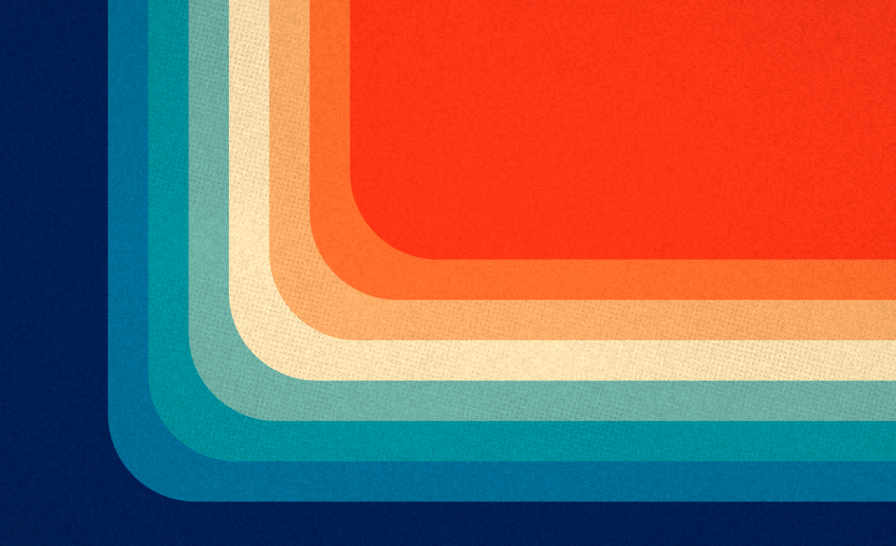
Give the GLSL for this background, as a WebGL 1 fragment shader.

```glsl
precision highp float;

uniform vec2 u_resolution;

const vec2 OUTER_CORNER = vec2(0.1976, 0.0812);
const float BAND_WIDTH = 0.0739;
const float CORNER_RADIUS = 0.161;

const vec3 NAVY = vec3(0.005, 0.115, 0.32);
const vec3 BLUE = vec3(0.0, 0.43, 0.59);
const vec3 TEAL = vec3(0.0, 0.56, 0.61);
const vec3 SAGE = vec3(0.43, 0.69, 0.64);
const vec3 CREAM = vec3(0.98, 0.88, 0.69);
const vec3 APRICOT = vec3(0.98, 0.67, 0.40);
const vec3 ORANGE = vec3(1.0, 0.42, 0.17);
const vec3 RED = vec3(0.99, 0.21, 0.085);

float hash(vec2 p) {
    vec3 q = fract(vec3(p.xyx) * 0.1031);
    q += dot(q, q.yzx + 33.33);
    return fract((q.x + q.y) * q.z);
}

float valueNoise(vec2 p) {
    vec2 cell = floor(p);
    vec2 f = fract(p);
    f = f * f * (3.0 - 2.0 * f);
    float low = mix(hash(cell), hash(cell + vec2(1.0, 0.0)), f.x);
    float high = mix(hash(cell + vec2(0.0, 1.0)), hash(cell + 1.0), f.x);
    return mix(low, high, f.y);
}

// Quadrant open to the upper right, negative inside
float roundedQuadrant(vec2 p, vec2 corner, float radius) {
    return length(min(p - corner - radius, 0.0)) - radius;
}

vec3 paintBand(vec3 base, vec3 color, vec2 p, float index, float edge) {
    vec2 corner = OUTER_CORNER + index * BAND_WIDTH;
    float d = roundedQuadrant(p, corner, CORNER_RADIUS);
    return mix(color, base, smoothstep(-edge, edge, d));
}

// Tilted print screen of small soft dots
float halftone(vec2 p, float pitch, float angle) {
    float c = cos(angle);
    float s = sin(angle);
    vec2 cell = fract(mat2(c, s, -s, c) * p / pitch) - 0.5;
    return 1.0 - smoothstep(0.12, 0.42, length(cell));
}

void main() {
    vec2 p = gl_FragCoord.xy / u_resolution.y;
    vec2 uv = gl_FragCoord.xy / u_resolution;
    float edge = 0.75 / u_resolution.y;

    // Nested bands, outermost first
    vec3 color = NAVY;
    color = paintBand(color, BLUE, p, 0.0, edge);
    color = paintBand(color, TEAL, p, 1.0, edge);
    color = paintBand(color, SAGE, p, 2.0, edge);
    color = paintBand(color, CREAM, p, 3.0, edge);
    color = paintBand(color, APRICOT, p, 4.0, edge);
    color = paintBand(color, ORANGE, p, 5.0, edge);
    color = paintBand(color, RED, p, 6.0, edge);

    // Worn ink dots, clearest on the pale bands
    float wear = valueNoise(p * 9.0) * smoothstep(0.3, 0.7, color.g);
    color *= 1.0 - 0.10 * wear * halftone(p, 0.0088, 0.25);

    // Paper grain and slow tonal drift
    float grain = hash(floor(p * 312.0)) - 0.5;
    float fiber = valueNoise(p * 170.0) - 0.5;
    color += (0.05 * grain + 0.03 * fiber) * (0.35 + color);
    color *= 0.99 + 0.02 * valueNoise(p * 4.0);

    // Slight darkening at the borders
    vec2 offset = uv - 0.5;
    color *= 1.02 - 0.12 * dot(offset, offset);

    gl_FragColor = vec4(clamp(color, 0.0, 1.0), 1.0);
}
```
